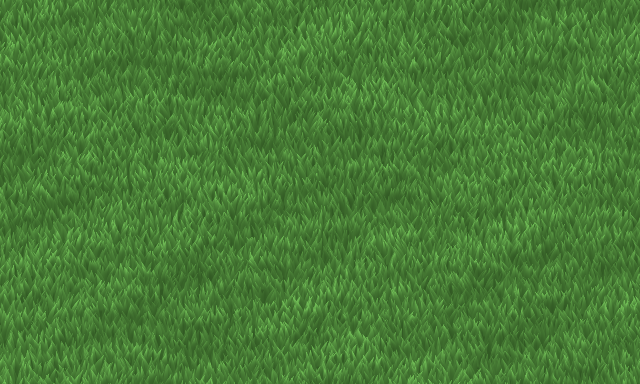
Reproduce this texture procedurally as a Shadertoy shader.

```glsl
// Dense lawn of overlapping, pointed grass blades with dark roots and lit tips.

const vec3 SHADE_GREEN = vec3(0.22, 0.39, 0.16);
const vec3 LIT_GREEN = vec3(0.37, 0.63, 0.28);
const vec2 CELL = vec2(0.0140, 0.0112);  // blade spacing, in canvas heights
const float BLADE_LENGTH = 0.060;
const float BLADE_HALF_WIDTH = 0.0076;
const float MAX_LEAN = 0.020;
const float ROOT_LIGHT = 0.07;
const float TIP_LIGHT = 1.25;
const float TONE_SPREAD = 0.30;
const float SIDE_LIGHT = 0.09;
const float PATCH_GLOW = 0.38;   // drift of the tip light
const float PATCH_TONE = 0.07;   // drift of the whole blade
const int ROWS = 8;
const int SIDE_COLUMNS = 2;

vec3 hash3(vec2 id) {
    vec3 p = fract(id.xyx * vec3(0.1031, 0.1030, 0.0973));
    p += dot(p, p.yxz + 33.33);
    return fract((p.xxy + p.yzz) * p.zyx);
}

// Patches and ragged horizontal bands over the lawn, about -1 to 1.
float patchiness(vec2 p) {
    float wave = sin(p.x * 7.0 + 2.0 * sin(p.y * 9.0));
    wave += sin(p.y * 37.0 + 1.5 * sin(p.x * 11.0 + 1.0));
    wave += sin(p.x * 23.0 - p.y * 29.0 + 2.0);
    wave += 1.3 * sin(p.y * 105.0 + 2.0 * sin(p.x * 13.0 + p.y * 8.0));
    return wave / 3.0;
}

// Returns the light on one blade in x and its coverage in y.
vec2 blade(vec2 p, vec2 id, float patchLevel, float pixel) {
    vec3 place = hash3(id);
    vec3 look = hash3(id + 57.3);
    vec2 root = (id + 0.5 + 0.8 * (place.xy - 0.5)) * CELL;
    float t = (p.y - root.y) / (BLADE_LENGTH * mix(0.72, 1.0, place.z));
    if (t <= 0.0 || t >= 1.0) return vec2(0.0);

    // Curved spine and tapering outline
    float lean = MAX_LEAN * (2.0 * look.x - 1.0);
    float across = p.x - root.x - lean * t * t;
    float halfWidth = BLADE_HALF_WIDTH * mix(0.8, 1.1, look.y) * (1.0 - t * t);
    float cover = 1.0 - smoothstep(-pixel, pixel, abs(across) - halfWidth);
    cover *= smoothstep(0.0, 0.15, t);

    // Light grows toward the tip and falls to one side
    float glow = (1.0 + PATCH_GLOW * patchLevel) * mix(0.65, 1.3, look.y);
    float light = ROOT_LIGHT + TIP_LIGHT * t * t * t * glow;
    light += TONE_SPREAD * (look.z - 0.5) + PATCH_TONE * patchLevel;
    light -= SIDE_LIGHT * sign(lean) * clamp(across / max(halfWidth, pixel), -1.0, 1.0);
    return vec2(light, cover);
}

void mainImage(out vec4 fragColor, in vec2 fragCoord) {
    vec2 p = fragCoord / iResolution.y;
    float pixel = 0.6 / iResolution.y;
    vec2 home = floor(p / CELL);
    float patchLevel = patchiness(p);
    float light = -0.15;

    // Paint the rows from the farthest roots to the nearest
    for (int row = 0; row < ROWS; row++) {
        for (int column = -SIDE_COLUMNS; column <= SIDE_COLUMNS; column++) {
            vec2 id = home + vec2(float(column), -float(row));
            vec2 layer = blade(p, id, patchLevel, pixel);
            light = mix(light, layer.x, layer.y);
        }
    }

    // The ramp may run slightly past both greens
    vec3 color = mix(SHADE_GREEN, LIT_GREEN, clamp(light, -0.3, 1.4));
    fragColor = vec4(color, 1.0);
}
```
